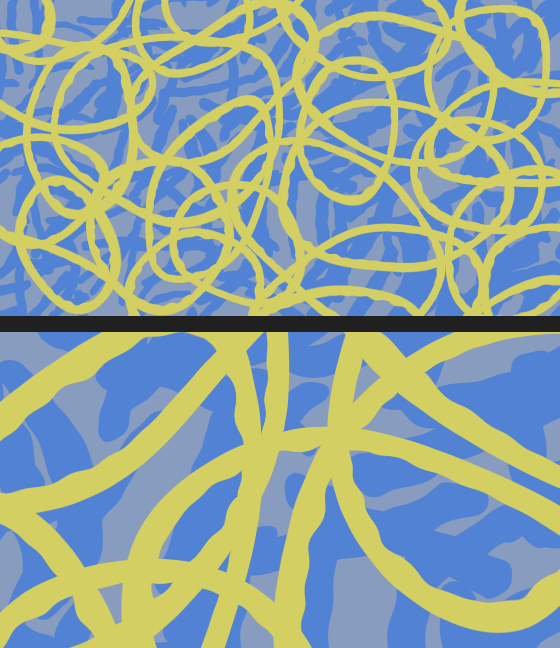
Top, the full canvas; bottom, a detail of the centre.
Write a WebGL 2 fragment shader that draws this pattern.

```glsl
#version 300 es
precision highp float;
// Tangled yellow loops painted over short blue brush strokes on grey-blue.
// Loops are warped ellipse outlines on a low-discrepancy layout; strokes are
// bent capsules scattered in grid cells, as in cellular noise.

uniform vec2 u_resolution;
out vec4 outColor;

const vec3 GREY_BLUE = vec3(0.53, 0.61, 0.75);
const vec3 BLUE = vec3(0.32, 0.51, 0.83);
const vec3 YELLOW = vec3(0.83, 0.81, 0.39);

const int LOOP_COUNT = 29;
const int STROKES_PER_CELL = 4;
const float CELL_SIZE = 0.2;
const float LOOP_HALF_WIDTH = 0.0135;

float hash(vec2 p) {
    vec3 q = fract(p.xyx * vec3(0.1031, 0.1030, 0.0973));
    q += dot(q, q.yzx + 33.33);
    return fract((q.x + q.y) * q.z);
}

vec2 hash2(vec2 p) {
    return vec2(hash(p + 17.3), hash(p + 61.7));
}

mat2 rotation(float angle) {
    float c = cos(angle), s = sin(angle);
    return mat2(c, -s, s, c);
}

// Layered sines that bend the plane; frequency sets the size of the bends.
vec2 wobble(vec2 p, float frequency, float phase) {
    vec2 q = p.yx * frequency + phase;
    return sin(q) + 0.5 * sin(2.1 * q.yx + 1.7 * phase);
}

float coverage(float dist, float pixel) {
    return 1.0 - smoothstep(-0.75 * pixel, 0.75 * pixel, dist);
}

// Distance to a capsule along x, bowed into a shallow arc.
float bentStroke(vec2 p, float halfLength, float halfWidth, float bend) {
    float along = p.x / halfLength;
    p.y -= bend * (along * along - 0.4);
    p.x -= clamp(p.x, -halfLength, halfLength);
    return length(p) - halfWidth;
}

// Distance to an ellipse outline, with beaded edges on its diagonal runs.
float loopOutline(vec2 p, vec2 radii, float halfWidth, float phase) {
    vec2 gradient = p / (radii * radii);
    float k = length(p / radii);
    float slope = max(length(gradient), 0.001);
    vec2 normal = gradient / slope;
    float diagonal = 2.0 * abs(normal.x * normal.y);
    float beads = sin(150.0 * p.x + phase) + sin(170.0 * p.y - phase);
    return abs(k * (k - 1.0) / slope + 0.0012 * diagonal * beads)
        - halfWidth - 0.0010 * diagonal * beads;
}

// Nearest blue stroke; strokes get broader towards the right.
float strokeField(vec2 p, float aspect) {
    p += 0.007 * wobble(p, 19.0, 2.0) + 0.0015 * wobble(p, 110.0, 0.6);
    vec2 home = floor(p / CELL_SIZE);
    float nearest = 1.0;
    for (int j = -1; j <= 1; j++)
    for (int i = -1; i <= 1; i++) {
        vec2 cell = home + vec2(i, j);
        float right = cell.x * CELL_SIZE / aspect;
        float density = clamp(0.2 + 0.55 * right + 0.4 * hash(cell + 5.0), 0.0, 1.0);
        float cellAngle = 0.6 + 0.7 * sin(1.3 * cell.x + 2.1 * cell.y);
        for (int s = 0; s < STROKES_PER_CELL; s++) {
            vec2 seed = cell + 40.0 * float(s + 1);
            vec2 shape = hash2(seed + 9.0);
            vec2 center = (cell + hash2(seed)) * CELL_SIZE;
            float turn = hash(seed + 3.0);
            float angle = turn > 0.86 ? 1.57 : cellAngle + 1.4 * (turn - 0.43);
            float halfWidth = mix(0.008, 0.025, density) * (0.8 + 0.4 * shape.y);
            float dist = bentStroke(rotation(angle) * (p - center),
                mix(0.08, 0.15, shape.x), halfWidth, 0.06 * (shape.y - 0.5));
            nearest = min(nearest, dist);
        }
    }
    return nearest;
}

// Nearest yellow loop; each has its own size, tilt and warp.
float loopField(vec2 p, float aspect) {
    float nearest = 1.0;
    for (int i = 0; i < LOOP_COUNT; i++) {
        float id = float(i);
        vec2 seed = vec2(id, 7.0 * id + 2.0);
        vec2 spread = fract(0.31 + id * vec2(0.7549, 0.5698));
        vec2 center = mix(vec2(-0.1), vec2(aspect + 0.1, 1.1), spread);
        vec2 radii = mix(vec2(0.13, 0.12), vec2(0.38, 0.32), hash2(seed));
        float phase = 6.28 * hash(seed + 4.0);
        vec2 local = p - center + 0.022 * wobble(p, 8.0, phase);
        local = rotation(1.2 * (hash(seed + 8.0) - 0.5)) * local;
        nearest = min(nearest, loopOutline(local, radii, LOOP_HALF_WIDTH, phase));
    }
    return nearest;
}

void main() {
    float pixel = 1.0 / u_resolution.y;
    float aspect = u_resolution.x * pixel;
    vec2 p = gl_FragCoord.xy * pixel;

    vec3 color = mix(GREY_BLUE, BLUE, coverage(strokeField(p, aspect), pixel));
    color = mix(color, YELLOW, coverage(loopField(p, aspect), pixel));
    outColor = vec4(color, 1.0);
}
```
